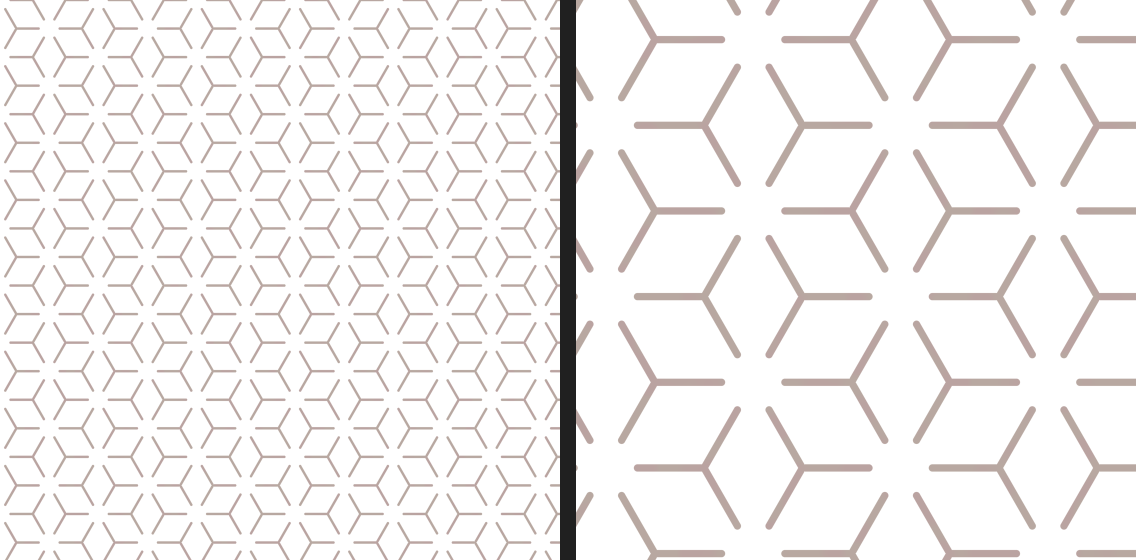
Left: the whole. Right: its middle third, enlarged.
A WebGL 1 fragment shader for this pattern:

```glsl
precision highp float;
// Triangular lattice of six-spoke stars in thin taupe lines on white.
// Each star's spokes run outward to meet those of two neighbours, so every
// joint forms a three-armed Y; soft noise varies the tint of the line.

uniform vec2 u_resolution;

const float SQRT3 = 1.7320508;
const vec2 REPEATS = vec2(5.697, 9.806);     // lattice cells across and down
const float SPOKE_INNER = 0.186;             // in units of star spacing
const float SPOKE_OUTER = 1.0 / SQRT3;       // corner of the hexagonal cell
const float HALF_WIDTH = 0.0212;
const float TINT_SCALE = 80.0;

const vec3 PAPER = vec3(1.0);
const vec3 TAUPE = vec3(0.72, 0.66, 0.63);
const vec3 ROSE = vec3(0.73, 0.64, 0.63);

float hash(vec2 p) {
  return fract(sin(dot(p, vec2(127.1, 311.7))) * 43758.5453);
}

float valueNoise(vec2 p) {
  vec2 cell = floor(p);
  vec2 f = fract(p);
  f = f * f * (3.0 - 2.0 * f);
  float low = mix(hash(cell), hash(cell + vec2(1.0, 0.0)), f.x);
  float high = mix(hash(cell + vec2(0.0, 1.0)), hash(cell + 1.0), f.x);
  return mix(low, high, f.y);
}

// Offset from the nearest point of a triangular lattice of unit spacing
vec2 nearestStar(vec2 p) {
  vec2 period = vec2(SQRT3, 1.0);
  vec2 a = mod(p + 0.5 * period, period) - 0.5 * period;
  vec2 b = mod(p, period) - 0.5 * period;
  return dot(a, a) < dot(b, b) ? a : b;
}

// Fold the plane so that all six spokes lie on the positive x axis
vec2 foldSixfold(vec2 p) {
  p = abs(p);
  vec2 normal = vec2(-0.5, 0.5 * SQRT3);
  return p - 2.0 * max(dot(p, normal), 0.0) * normal;
}

// Distance to a round-capped line on the x axis
float spokeDistance(vec2 p, float inner, float outer, float halfWidth) {
  return length(p - vec2(clamp(p.x, inner, outer), 0.0)) - halfWidth;
}

void main() {
  vec2 uv = gl_FragCoord.xy / u_resolution;

  // Lattice coordinates, anchored at the upper left corner
  vec2 p = (uv - vec2(0.0, 1.0)) * REPEATS * vec2(SQRT3, 1.0);
  float pixel = REPEATS.y / u_resolution.y;

  // Star spokes with smoothed edges
  vec2 folded = foldSixfold(nearestStar(p));
  float d = spokeDistance(folded, SPOKE_INNER, SPOKE_OUTER, HALF_WIDTH);
  float line = 1.0 - smoothstep(-0.7 * pixel, 0.7 * pixel, d);

  // Slight drift between the two line tints
  float tint = smoothstep(0.35, 0.75, valueNoise(uv * TINT_SCALE));
  vec3 ink = mix(TAUPE, ROSE, tint);

  gl_FragColor = vec4(mix(PAPER, ink, line), 1.0);
}
```
